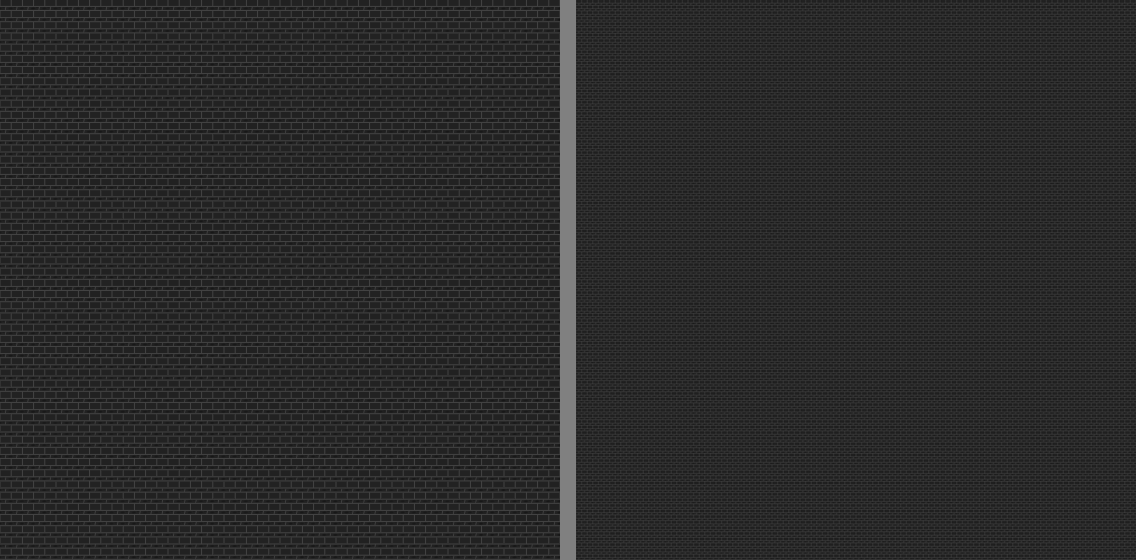
Left, the tile; right, the same tile 2 across and 2 down.
Give the GLSL for this texture, as a WebGL 2 fragment shader.

```glsl
#version 300 es
precision highp float;

uniform vec2 u_resolution;
out vec4 fragColor;

const float REPEATS = 50.0;       // tiles across and down, two courses per tile
const float SHORT_BOTTOM = 0.06;  // joint heights inside one tile
const float SHORT_TOP = 0.43;
const float JOINT_WIDTH = 0.08;
const float LEAN = 0.2;           // slant of the joints in the short course

const vec3 BRICK = vec3(0.132);
const vec3 JOINT = vec3(0.275);
const vec3 SMUDGE = vec3(0.085);

float hash(vec2 p) {
    vec3 q = fract(vec3(p.xyx) * 0.1031);
    q += dot(q, q.yzx + 33.33);
    return fract((q.x + q.y) * q.z);
}

// Signed distance to the nearest repeat of a line
float wrapped(float x, float center) {
    return fract(x - center + 0.5) - 0.5;
}

// Share of a pixel covered by a line of the given width
float lineCoverage(float d, float width, float pixel) {
    float h = 0.5 * width;
    float upper = clamp(d + 0.5 * pixel, -h, h);
    float lower = clamp(d - 0.5 * pixel, -h, h);
    return (upper - lower) / pixel;
}

// Soft elliptical stain, 1 at its center
float stain(vec2 p, vec2 center, vec2 radius) {
    return 1.0 - smoothstep(0.2, 1.0, length((p - center) / radius));
}

void main() {
    vec2 tile = gl_FragCoord.xy / u_resolution * REPEATS;
    vec2 pixel = REPEATS / u_resolution;

    // Choose the course and the brick within it
    float height = fract(tile.y - SHORT_BOTTOM);
    float shortHeight = SHORT_TOP - SHORT_BOTTOM;
    float isShort = step(height, shortHeight);
    float slant = LEAN * (height - 0.5 * shortHeight);
    float across = tile.x - isShort * (0.5 + slant);
    float row = mod(floor(tile.y - SHORT_BOTTOM), REPEATS);
    vec2 brick = vec2(mod(floor(across), REPEATS), row * 2.0 + isShort);
    float variation = hash(brick);

    // Faint tone changes and dark wear in the short course
    vec3 color = BRICK + 0.006 * (variation - 0.5);
    vec2 local = vec2(fract(across), height / shortHeight);
    float wear = stain(local, vec2(0.45, 0.5), vec2(0.28, 0.4));
    wear = max(wear, 0.6 * stain(local, vec2(0.8, 0.7), vec2(0.16, 0.3)));
    color = mix(color, SMUDGE, isShort * wear * mix(0.6, 0.9, variation));

    // Joints between courses and between bricks
    float bottom = lineCoverage(wrapped(tile.y, SHORT_BOTTOM), JOINT_WIDTH, pixel.y);
    float top = lineCoverage(wrapped(tile.y, SHORT_TOP), JOINT_WIDTH, pixel.y);
    float upright = lineCoverage(wrapped(across, 0.0), JOINT_WIDTH, pixel.x);
    upright *= mix(1.0, 0.85, isShort);
    float joint = max(max(bottom, top), upright);

    fragColor = vec4(mix(color, JOINT, joint), 1.0);
}
```
